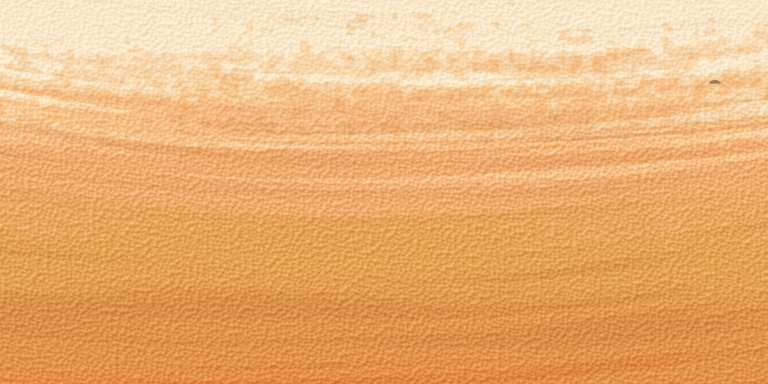
Reproduce this texture procedurally as a WebGL 2 fragment shader.

```glsl
#version 300 es
precision highp float;
// Orange watercolour wash fading to cream, with bowed brush strokes on grainy paper.

#define BOW 0.07            // sag of the brush strokes
#define STREAK 0.065        // tone shift of the bristle streaks
#define PALE_STREAK 0.13    // tone lift of the dry, pale streaks
#define MOTTLE 0.075        // blotches in the thin upper wash
#define GRAIN_SCALE 105.0   // paper grains per canvas height
#define GRAIN_RELIEF 0.13   // contrast of the paper grain
#define LINE_SHADE 0.045    // darkness of the fine bristle lines

uniform vec2 u_resolution;
out vec4 outColor;

vec2 hash2(vec2 p) {
    vec3 q = fract(p.xyx * vec3(0.1031, 0.1030, 0.0973));
    q += dot(q, q.yzx + 33.33);
    return fract((q.xx + q.yz) * q.zy);
}

// Smooth value noise in -1..1
float valueNoise(vec2 p) {
    vec2 i = floor(p), f = fract(p);
    f = f * f * (3.0 - 2.0 * f);
    float low = mix(hash2(i).x, hash2(i + vec2(1, 0)).x, f.x);
    float high = mix(hash2(i + vec2(0, 1)).x, hash2(i + vec2(1, 1)).x, f.x);
    return 2.0 * mix(low, high, f.y) - 1.0;
}

// Distance to the nearest scattered cell point
float cellular(vec2 p) {
    vec2 i = floor(p), f = fract(p);
    float nearest = 4.0;
    for (int y = -1; y <= 1; y++) {
        for (int x = -1; x <= 1; x++) {
            vec2 cell = vec2(x, y);
            vec2 d = cell + hash2(i + cell + 57.0) - f;
            nearest = min(nearest, dot(d, d));
        }
    }
    return sqrt(nearest);
}

// Pigment colour from dense (0) to bare paper (1)
vec3 washColor(float tone) {
    vec3 c = vec3(0.895, 0.545, 0.275);
    c = mix(c, vec3(0.88, 0.58, 0.30), smoothstep(-0.02, 0.08, tone));
    c = mix(c, vec3(0.90, 0.63, 0.33), smoothstep(0.12, 0.34, tone));
    c = mix(c, vec3(0.93, 0.67, 0.42), smoothstep(0.36, 0.54, tone));
    c = mix(c, vec3(0.96, 0.75, 0.52), smoothstep(0.57, 0.70, tone));
    c = mix(c, vec3(0.97, 0.83, 0.65), smoothstep(0.71, 0.81, tone));
    return mix(c, vec3(0.985, 0.91, 0.79), smoothstep(0.82, 0.93, tone));
}

void main() {
    vec2 p = gl_FragCoord.xy / u_resolution.y;

    // Stroke coordinate: follows the curved sweep of the brush
    float centre = mix(0.65, 1.2, p.y);
    float offset = p.x - centre;
    float v = p.y - BOW * offset * offset + 0.004 * sin(p.x * 4.1 + p.y * 9.0);

    // Bristle streaks, from broad bands to hairlines
    float broad = valueNoise(vec2(p.x * 0.8, v * 19.0));
    float medium = valueNoise(vec2(p.x * 1.3 + 7.0, v * 47.0));
    float fine = valueNoise(vec2(p.x * 2.4 + 19.0, v * 115.0));
    float streak = 0.55 * broad + 0.55 * medium + 0.35 * fine;

    // Dry strokes, strongest where the wash begins to thin
    float dry = smoothstep(0.25, 0.85, valueNoise(vec2(p.x * 0.9 + 31.0, v * 34.0)) + 0.25 * fine);
    float dryBand = 0.2 + 0.8 * smoothstep(0.4, 0.6, v) * (1.0 - smoothstep(0.75, 0.9, v));

    // Blotches where thin paint settles into the paper
    float thin = smoothstep(0.55, 0.85, p.y);
    float blotch = valueNoise(p * vec2(34.0, 46.0)) + 0.8 * valueNoise(p * vec2(75.0, 92.0) + 11.0);

    float tone = p.y - 0.01 + 0.02 * offset * offset;
    tone += STREAK * streak + PALE_STREAK * dry * dryBand;
    tone += MOTTLE * blotch * mix(0.3, 1.0, thin);
    vec3 color = washColor(tone);

    // Fine dark bristle lines in the dense paint
    float line = smoothstep(0.15, 0.8, -medium - 0.4 * fine);
    color *= 1.0 - LINE_SHADE * line * (1.0 - 0.6 * thin) * vec3(0.6, 1.0, 1.4);

    // Paper grain lit from the upper left
    vec2 g = p * GRAIN_SCALE * vec2(0.8, 1.0);
    g.y += 0.35 * sin(g.x * 0.23);
    float relief = cellular(g) - cellular(g + vec2(-0.35, 0.6));
    color += GRAIN_RELIEF * relief * mix(1.0, 0.6, thin) * vec3(0.65, 0.95, 1.1);

    // One dark fleck lying on the paper
    vec2 d = p - vec2(1.862, 0.787);
    d.y += 12.0 * d.x * d.x;
    float fleck = 1.0 - smoothstep(0.6, 1.3, length(d / vec2(0.015, 0.005)));
    color = mix(color, vec3(0.55, 0.40, 0.30), 0.8 * fleck);

    outColor = vec4(clamp(color, 0.0, 1.0), 1.0);
}
```
